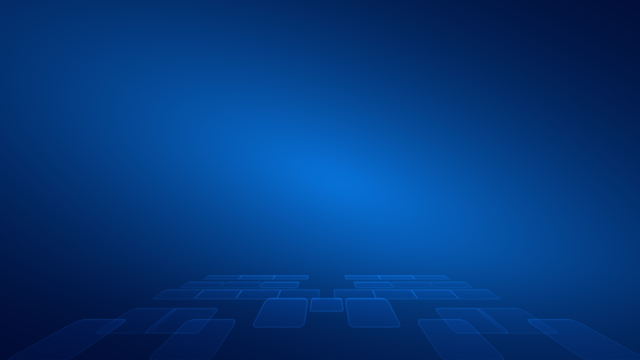
Give the GLSL for this background, as a Shadertoy shader.

```glsl
#define GLOW_CENTER vec2(0.527, 0.495)
#define GLOW_AXIS vec2(0.94, -0.35)
#define GLOW_SCALE vec2(0.94, 2.5)
#define DARK_BLUE vec3(0.0, 0.03, 0.18)
#define BRIGHT_BLUE vec3(0.03, 0.46, 0.87)
#define FLOOR_CENTER 0.5104
#define HORIZON 0.491
#define TILE_HALF 0.18
#define FILL_COLOR vec3(0.005, 0.045, 0.11)
#define RIM_COLOR vec3(0.02, 0.10, 0.17)
#define RIM_WIDTH 0.0012

// Per row, far to near: first tile centre, spacing, tile count
const vec3 ROWS[6] = vec3[6](
    vec3(0.38, 0.36, 3.0), vec3(0.46, 0.38, 3.0), vec3(0.25, 0.36, 4.0),
    vec3(0.00, 0.34, 2.0), vec3(1.04, 0.33, 2.0), vec3(0.835, 0.80, 2.0));

float roundedBox(vec2 p, vec2 halfSize, float radius) {
    vec2 q = abs(p) - halfSize + radius;
    return length(max(q, 0.0)) + min(max(q.x, q.y), 0.0) - radius;
}

// Tilted elliptical glow, dimmed toward the floor
vec3 background(vec2 uv, float aspect) {
    vec2 p = (uv - GLOW_CENTER) * vec2(aspect, 1.0);
    vec2 axis = normalize(GLOW_AXIS);
    vec2 q = vec2(dot(p, axis), dot(p, vec2(-axis.y, axis.x))) * GLOW_SCALE;
    float d = sqrt(dot(q, q) + 0.003);
    float glow = exp(-0.75 * d - 0.3 * d * d);
    glow *= mix(0.68, 1.0, smoothstep(0.0, 0.32, uv.y));
    return mix(DARK_BLUE, BRIGHT_BLUE, glow);
}

// Mirrored rows of translucent tiles in perspective
vec3 floorTiles(vec2 p, float pixel) {
    vec3 light = vec3(0.0);
    float depth = max(HORIZON - p.y, 0.05);
    for (int row = 0; row < 6; row++) {
        float r = float(row);
        float top = 0.257 + 0.0162 * r + 0.00162 * r * r;
        for (int col = 0; col < int(ROWS[row].z); col++) {
            float c = float(col);
            float center = ROWS[row].x + c * ROWS[row].y;
            bool isHub = center < 0.01;
            float halfWidth = isHub ? 0.13 : TILE_HALF;
            float height = 0.0093 * pow(1.65, r);
            if (row == 3) height *= isHub ? 0.85 : 1.9;

            // Box measured on screen, with its sides following the perspective
            vec2 local = vec2(abs(p.x) - center * depth, depth - top - 0.5 * height);
            vec2 halfSize = vec2(halfWidth * depth, 0.5 * height);
            float d = roundedBox(local, halfSize, min(0.16 * height, 0.016));

            float strength = (0.85 + 0.2 * sin(r * 2.4 + c * 1.7)) * exp(-0.35 * center);
            float fill = 1.0 - smoothstep(-pixel, pixel, d);
            float rim = 1.0 - smoothstep(0.0, RIM_WIDTH + pixel, abs(d));
            float fade = mix(1.0, 0.6, clamp((depth - top) / height, 0.0, 1.0));
            light += strength * fade * (FILL_COLOR * fill + RIM_COLOR * rim);
        }
    }
    return light;
}

void mainImage(out vec4 fragColor, in vec2 fragCoord) {
    vec2 uv = fragCoord / iResolution.xy;
    float aspect = iResolution.x / iResolution.y;
    vec2 ground = vec2((uv.x - FLOOR_CENTER) * aspect, uv.y);
    vec3 color = background(uv, aspect) + floorTiles(ground, 1.0 / iResolution.y);
    fragColor = vec4(clamp(color, 0.0, 1.0), 1.0);
}
```
